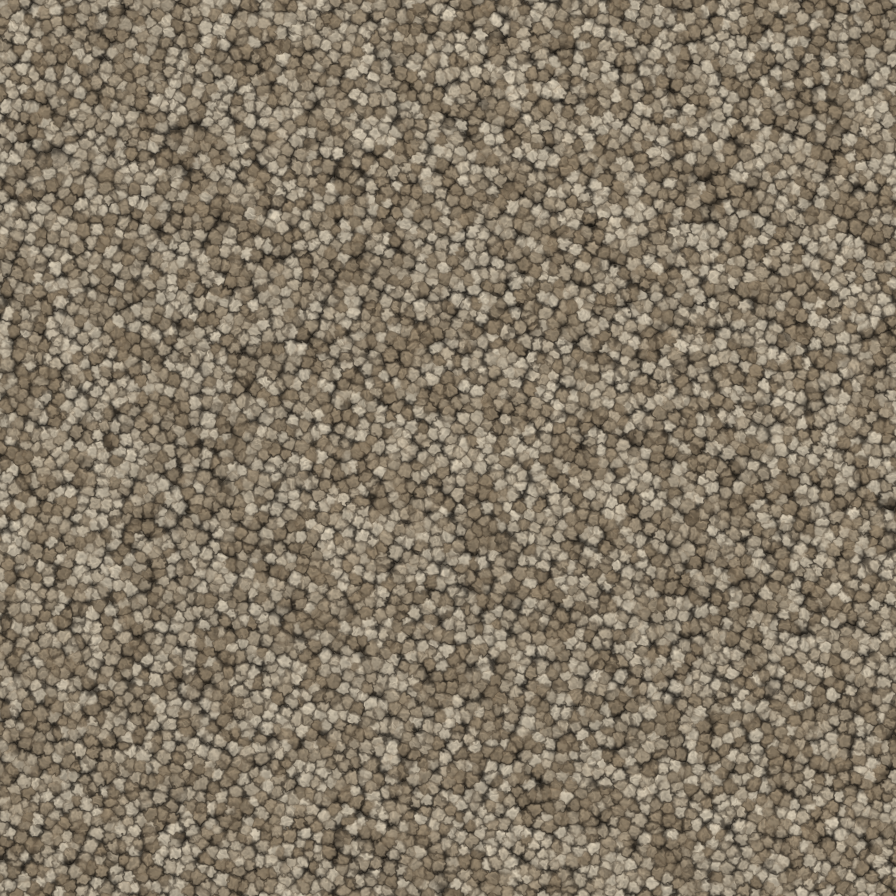
Write a WebGL 2 fragment shader that draws this texture.

```glsl
#version 300 es
precision highp float;

uniform vec2 u_resolution;
out vec4 fragColor;

const float TUFTS = 80.0;          // tufts across the canvas
const float JITTER = 0.85;         // irregularity of the tuft positions
const float GRID_ANGLE = 0.42;     // hides the rows of the lattice
const float OVERLAP = 0.16;        // how far taller tufts cover others
const float BLEND = 15.0;          // sharpness of tone between tufts
const float FRAY = 0.30;           // raggedness of tuft outlines
const float FIBRE_CONTRAST = 0.22;
const float HAIR_CONTRAST = 0.12;
const float CLUMPING = 0.12;       // how far neighbours share a yarn tone
const float GAP_WIDTH = 0.42;
const float PATCH_CONTRAST = 0.035;
const int SAMPLES = 2;             // antialiasing samples per axis

const vec3 DARK_YARN = vec3(0.500, 0.445, 0.365);
const vec3 LIGHT_YARN = vec3(0.700, 0.660, 0.585);
const vec3 GAP_TINT = vec3(1.01, 0.99, 0.97);

float hash(vec2 p) {
    return fract(sin(dot(p, vec2(127.1, 311.7))) * 43758.5453);
}

vec2 hash2(vec2 p) {
    return vec2(hash(p), hash(p + vec2(37.3, 17.9)));
}

mat2 rotation(float angle) {
    float c = cos(angle), s = sin(angle);
    return mat2(c, s, -s, c);
}

float valueNoise(vec2 p) {
    vec2 cell = floor(p);
    vec2 f = fract(p);
    f = f * f * (3.0 - 2.0 * f);
    float low = mix(hash(cell), hash(cell + vec2(1, 0)), f.x);
    float high = mix(hash(cell + vec2(0, 1)), hash(cell + vec2(1, 1)), f.x);
    return mix(low, high, f.y);
}

// Yarn colour of one tuft, partly shared within small clumps
vec3 yarn(vec2 id) {
    float tone = mix(hash(id + 9.2), valueNoise(id * 0.45 + 23.0), CLUMPING);
    vec3 colour = mix(DARK_YARN, LIGHT_YARN, smoothstep(0.12, 0.88, tone));
    return colour * (0.95 + 0.10 * hash(id + 71.4));
}

// Two smallest biased distances, the top tuft and the blended yarn colour.
vec2 findTuft(vec2 p, out vec2 id, out vec2 offset, out vec3 colour) {
    vec2 base = floor(p);
    vec2 nearest = vec2(8.0);
    vec4 blend = vec4(0.0);
    for (int y = -1; y <= 1; y++) {
        for (int x = -1; x <= 1; x++) {
            vec2 cell = base + vec2(x, y);
            vec2 centre = cell + 0.5 + JITTER * (hash2(cell) - 0.5);
            vec2 delta = p - centre;
            float d = length(delta) + OVERLAP * (hash(cell + 43.1) - 0.5);
            blend += vec4(yarn(cell), 1.0) * exp(-BLEND * d * abs(d));
            if (d < nearest.x) {
                nearest = vec2(d, nearest.x);
                id = cell;
                offset = delta;
            } else {
                nearest.y = min(nearest.y, d);
            }
        }
    }
    colour = blend.rgb / blend.a;
    return nearest;
}

vec3 carpet(vec2 uv) {
    mat2 turn = rotation(GRID_ANGLE);
    vec2 p = turn * uv * TUFTS;
    vec2 fray = vec2(valueNoise(p * 4.3), valueNoise(p * 4.3 + 51.0)) - 0.5;
    vec2 id, offset;
    vec3 colour;
    vec2 dist = findTuft(p + FRAY * fray, id, offset, colour);

    // Rounded tops, lit from above, with gaps of varying depth
    float gapShade = mix(0.54, 0.98, valueNoise(p * 1.3 + 13.0));
    float body = smoothstep(0.0, GAP_WIDTH, dist.y - dist.x);
    float shade = mix(gapShade, 1.04, body);
    shade *= 1.0 - 0.50 * smoothstep(0.42, 0.85, dist.x);
    shade += 0.12 * dot(offset, turn * vec2(-0.3, 1.0));

    // Strands run in a different direction on each tuft
    vec2 strand = rotation(6.2832 * hash(id + 5.7)) * offset;
    float fibre = valueNoise(strand * vec2(2.5, 6.0) + id * 7.0) - 0.5;
    float hair = valueNoise(p * 5.5 + 87.0) - 0.5;
    shade *= 1.0 + FIBRE_CONTRAST * fibre + HAIR_CONTRAST * hair;

    // Broad uneven pile
    float pile = valueNoise(uv * 5.0 + 3.0) + valueNoise(uv * 13.0) - 1.0;
    shade *= 1.0 + PATCH_CONTRAST * pile;
    return colour * shade * mix(GAP_TINT, vec3(1.0), body);
}

void main() {
    float span = min(u_resolution.x, u_resolution.y);
    vec3 sum = vec3(0.0);
    for (int y = 0; y < SAMPLES; y++) {
        for (int x = 0; x < SAMPLES; x++) {
            vec2 shift = (vec2(x, y) + 0.5) / float(SAMPLES) - 0.5;
            sum += carpet((gl_FragCoord.xy + shift) / span);
        }
    }
    fragColor = vec4(sum / float(SAMPLES * SAMPLES), 1.0);
}
```
